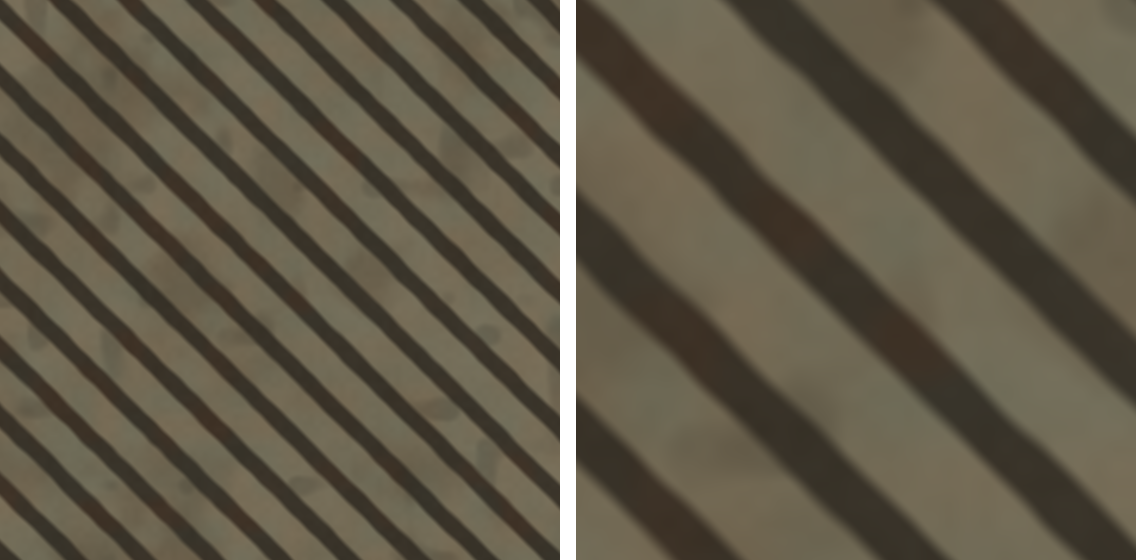
Left: the whole. Right: its middle third, enlarged.
Reproduce this pattern procedurally as a WebGL 1 fragment shader.

```glsl
precision highp float;
// Weathered olive-tan boards with dark, soft-edged diagonal grooves.

#define STRIPES vec2(8.19, 8.24)      // repeats across and up
#define PHASE -8.12                   // groove offset, in repeats
#define GROOVE_HALF 0.176             // half groove width, in repeats
#define EDGE_SOFT 0.062               // half width of the blurred edge
#define BOARD_COLOR vec3(0.452, 0.422, 0.340)
#define GROOVE_COLOR vec3(0.222, 0.200, 0.160)
#define WARM_TINT vec3(0.020, -0.004, -0.010)
#define STAIN_COLOR vec3(0.375, 0.330, 0.255)
#define STAIN_AMOUNT 0.55
#define GRAIN 0.012

uniform vec2 u_resolution;

float hash(vec2 p) {
  vec3 q = fract(p.xyx * vec3(0.1031, 0.1030, 0.0973));
  q += dot(q, q.yzx + 33.33);
  return fract((q.x + q.y) * q.z);
}

float valueNoise(vec2 p) {
  vec2 cell = floor(p);
  vec2 f = fract(p);
  f = f * f * (3.0 - 2.0 * f);
  float low = mix(hash(cell), hash(cell + vec2(1.0, 0.0)), f.x);
  float high = mix(hash(cell + vec2(0.0, 1.0)), hash(cell + vec2(1.0)), f.x);
  return mix(low, high, f.y);
}

float layeredNoise(vec2 p) {
  float sum = 0.0;
  float weight = 0.5;
  for (int i = 0; i < 3; i++) {
    sum += weight * valueNoise(p);
    p = p * 2.03 + 17.7;
    weight *= 0.5;
  }
  return sum / 0.875;
}

// 1 inside a groove, 0 on the boards
float grooveMask(vec2 uv) {
  float wobble = 0.035 * (valueNoise(uv * 34.0 + 61.0) - 0.5);
  float t = dot(uv, STRIPES) + PHASE + wobble;
  float fromCentre = abs(fract(t + 0.5) - 0.5);
  // Keep the edge at least a pixel wide on small canvases
  float pixel = length(STRIPES) / min(u_resolution.x, u_resolution.y);
  float soft = max(EDGE_SOFT, 0.7 * pixel);
  return smoothstep(GROOVE_HALF - soft, GROOVE_HALF + soft, fromCentre);
}

void main() {
  vec2 uv = gl_FragCoord.xy / u_resolution;

  // Patchy warm and cool tint, plus fine grain
  float hue = valueNoise(uv * 21.0 + 5.0) - 0.5;
  float grain = valueNoise(uv * 90.0 + 31.0) - 0.5;
  float shade = layeredNoise(uv * 7.0 + 43.0) - 0.5;

  // Boards with broad brown stains and a few small dark smudges
  vec3 board = BOARD_COLOR + WARM_TINT * hue * 1.6 + 0.045 * shade;
  float stain = smoothstep(0.54, 0.80, layeredNoise(uv * 6.0 + 12.0));
  float smudge = smoothstep(0.74, 0.92, valueNoise(uv * 15.0 + 83.0));
  board = mix(board, STAIN_COLOR, STAIN_AMOUNT * stain);
  board *= 1.0 - 0.12 * smudge;

  // Grooves drift between olive and reddish brown
  float rust = smoothstep(0.58, 0.88, valueNoise(uv * 13.0 + 9.0));
  vec3 groove = GROOVE_COLOR + WARM_TINT * (hue * 0.6 + rust);
  groove += 0.02 * shade;

  vec3 color = mix(groove, board, grooveMask(uv)) + GRAIN * grain;
  gl_FragColor = vec4(color, 1.0);
}
```
